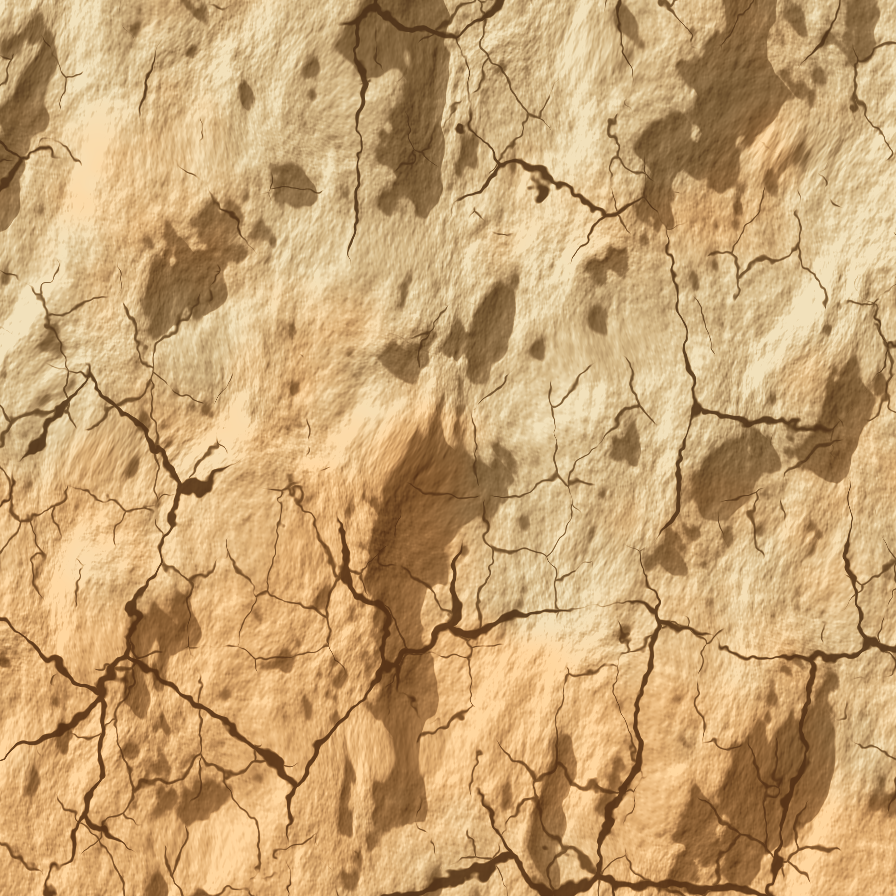
Reproduce this texture procedurally as a Shadertoy shader.

```glsl
const vec3 UMBER = vec3(0.35, 0.23, 0.12);
const vec3 BROWN = vec3(0.48, 0.35, 0.20);
const vec3 EARTH = vec3(0.59, 0.45, 0.29);
const vec3 OCHRE = vec3(0.73, 0.58, 0.40);
const vec3 SAND  = vec3(0.85, 0.71, 0.51);
const vec3 CREAM = vec3(0.93, 0.82, 0.65);
const vec3 RUST_TINT = vec3(1.04, 0.96, 0.86);
const vec3 GREY_TINT = vec3(0.98, 1.01, 1.02);

const vec2 TO_LIGHT = vec2(-0.64, 0.77);
const float LUMP_SCALE = 5.5;
const float VERTICAL_STRETCH = 0.65;
const float WARP = 0.035;
const float LIT_TONE = 0.81;
const float RELIEF = 0.17;
const float SLOPE_STEP = 0.0018;
const float SUN_SLOPE = 0.78;
const float SHADOW_REACH = 0.056;
const int SHADOW_STEPS = 16;
const float SHADOW_DEPTH = 0.44;
const float CRACK_WIDTH = 0.0034;
const mat2 TURN = mat2(0.8, 0.6, -0.6, 0.8);

float hash(vec2 p) {
    return fract(sin(dot(p, vec2(127.1, 311.7))) * 43758.5);
}

vec2 hash2(vec2 p) {
    return vec2(hash(p), hash(p + 57.3));
}

float noise(vec2 p) {
    vec2 i = floor(p), f = fract(p);
    f = f * f * f * (f * (f * 6.0 - 15.0) + 10.0);
    float low = mix(hash(i), hash(i + vec2(1, 0)), f.x);
    float high = mix(hash(i + vec2(0, 1)), hash(i + vec2(1, 1)), f.x);
    return mix(low, high, f.y);
}

float fbm(vec2 p) {
    float sum = 0.0, amp = 0.5;
    for (int i = 0; i < 4; i++) {
        sum += amp * noise(p);
        p = TURN * p * 2.1 + 9.7;
        amp *= 0.5;
    }
    return sum / 0.9375;
}

// Crumbled wall: steep-sided lumps carrying ever finer grit
float height(vec2 p, int octaves) {
    p += WARP * (vec2(noise(p * 9.0), noise(p * 9.0 + 40.0)) - 0.5);
    vec2 q = p * vec2(1.0, VERTICAL_STRETCH) * LUMP_SCALE;
    float sum = 0.0, amp = 1.0 / LUMP_SCALE;
    for (int i = 0; i < octaves; i++) {
        float n = noise(q);
        if (i < 2) n = 0.65 * smoothstep(0.25, 0.75, n);
        sum += amp * n;
        q = TURN * q * 2.1 + 17.3;
        amp *= 0.48;
    }
    return sum;
}

// Shadow thrown by higher ground on the sunny side
float castShadow(vec2 p) {
    float ground = height(p, 5), cover = 0.0;
    for (int i = 1; i <= SHADOW_STEPS; i++) {
        float reach = SHADOW_REACH * float(i) / float(SHADOW_STEPS);
        float rise = height(p + TO_LIGHT * reach, 5) - ground;
        cover = max(cover, rise - SUN_SLOPE * reach);
    }
    return smoothstep(0.0005, 0.006, cover);
}

// Distance to the nearest border between Voronoi cells
float cellEdge(vec2 p) {
    vec2 cell = floor(p), f = fract(p), nearest = vec2(0.0);
    float best = 8.0, edge = 8.0;
    for (int y = -1; y <= 1; y++)
    for (int x = -1; x <= 1; x++) {
        vec2 g = vec2(x, y);
        vec2 r = g + hash2(cell + g) - f;
        if (dot(r, r) < best) { best = dot(r, r); nearest = r; }
    }
    for (int y = -2; y <= 2; y++)
    for (int x = -2; x <= 2; x++) {
        vec2 g = vec2(x, y);
        vec2 r = g + hash2(cell + g) - f;
        vec2 apart = r - nearest;
        if (dot(apart, apart) > 0.0001)
            edge = min(edge, dot(0.5 * (r + nearest), normalize(apart)));
    }
    return edge;
}

// Jagged cracks that swell, thin out and vanish along their length
float cracks(vec2 p, float scale, float width, float bias, float pixel) {
    vec2 jag = vec2(fbm(p * 17.0 + scale), fbm(p * 17.0 + 31.0)) - 0.5;
    vec2 q = (p + 0.055 * jag) * vec2(1.0, 0.7) * scale;
    float d = cellEdge(q) / scale;
    float swell = smoothstep(0.46, 0.78, fbm(p * scale * 1.1 + 5.1) + bias);
    float w = width * swell;
    float line = 1.0 - smoothstep(max(0.0, w - pixel), w + pixel, d);
    return line * smoothstep(0.0, 0.25, swell);
}

vec3 palette(float tone) {
    float t = clamp(tone, -0.1, 1.1) * 5.0;
    vec3 c = mix(UMBER, BROWN, min(t, 1.0));
    c = mix(c, EARTH, clamp(t - 1.0, 0.0, 1.0));
    c = mix(c, OCHRE, clamp(t - 2.0, 0.0, 1.0));
    c = mix(c, SAND, clamp(t - 3.0, 0.0, 1.0));
    return mix(c, CREAM, max(t - 4.0, 0.0));
}

void mainImage(out vec4 fragColor, in vec2 fragCoord) {
    vec2 p = fragCoord / iResolution.y;
    float pixel = 1.0 / iResolution.y;

    // Sunlit relief
    float slope = (height(p + TO_LIGHT * SLOPE_STEP, 7) - height(p, 7)) / SLOPE_STEP;
    float shadow = castShadow(p);
    float tone = LIT_TONE - RELIEF * slope * (1.0 - 0.5 * shadow);
    tone += 0.16 * (fbm(p * 4.0 + 70.0) - 0.5) - SHADOW_DEPTH * shadow;

    // Drying cracks, denser toward the foot of the wall
    float bias = 0.14 * (0.6 - p.y);
    float crack = cracks(p, 5.5, CRACK_WIDTH, bias + 0.02, pixel);
    crack = max(crack, 0.85 * cracks(p + 3.7, 13.0, 0.5 * CRACK_WIDTH, bias, pixel));
    tone = mix(tone, -0.06, 0.9 * crack);

    // Rusty clay below, paler dust above
    float rust = smoothstep(0.2, 0.8, 0.85 - 0.7 * p.y + 1.3 * (fbm(p * 5.0 + 20.0) - 0.5));
    fragColor = vec4(palette(tone) * mix(GREY_TINT, RUST_TINT, rust), 1.0);
}
```
